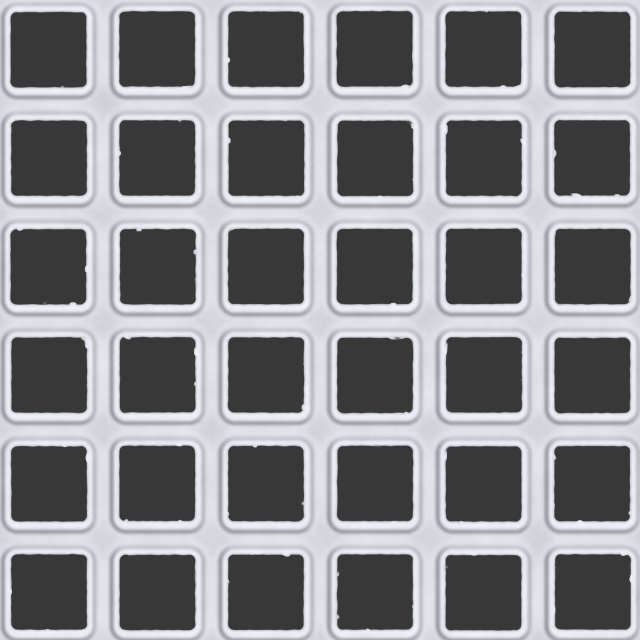
Write a WebGL 1 fragment shader that draws this pattern.

```glsl
precision highp float;

// Six by six grid of dark rounded panes, each set in a raised pale rim.
// Rounded-box distances shape panes and rims; a side-weighted groove shades
// each rim, and gradient noise roughens pane edges and mottles the pale face.

uniform vec2 u_resolution;

// Layout, in canvas widths
const vec2 PITCH = vec2(0.1699, 0.1697);
const vec2 FIRST_CENTER = vec2(0.0762, 0.0744);
const vec2 PANE_HALF = vec2(0.0591, 0.0588);
const float PANE_RADIUS = 0.0090;
const vec2 RIM_HALF = vec2(0.0688, 0.0698);
const vec2 RIM_OFFSET = vec2(0.0, -0.0022);
const float RIM_RADIUS = 0.0200;

// Groove outside the rim; strength on left, right, bottom and top
const float GROOVE_OFFSET = 0.0030;
const float GROOVE_WIDTH = 0.0042;
const vec4 GROOVE_STRENGTH = vec4(0.82, 0.44, 0.76, 0.30);

// Wear
const float EDGE_WOBBLE = 0.0013;
const float NICK_DEPTH = 0.0032;
const float CENTER_JITTER = 0.0007;
const float MOTTLE = 0.030;
const float SOFTNESS = 0.0013;

const vec3 PANE_COLOR = vec3(0.220);
const vec3 RIM_COLOR = vec3(0.920, 0.935, 0.960);
const vec3 CHANNEL_COLOR = vec3(0.875, 0.888, 0.912);
const vec3 CROSSING_COLOR = vec3(0.825, 0.835, 0.862);
const vec3 GROOVE_COLOR = vec3(0.570, 0.570, 0.585);

vec2 hash2(vec2 p) {
    vec3 q = fract(p.xyx * vec3(0.1031, 0.1030, 0.0973));
    q += dot(q, q.yzx + 33.33);
    return fract((q.xx + q.yz) * q.zy) * 2.0 - 1.0;
}

float gradientNoise(vec2 p) {
    vec2 i = floor(p);
    vec2 f = p - i;
    vec2 w = f * f * f * (f * (f * 6.0 - 15.0) + 10.0);
    float a = dot(hash2(i), f);
    float b = dot(hash2(i + vec2(1.0, 0.0)), f - vec2(1.0, 0.0));
    float c = dot(hash2(i + vec2(0.0, 1.0)), f - vec2(0.0, 1.0));
    float d = dot(hash2(i + 1.0), f - 1.0);
    return mix(mix(a, b, w.x), mix(c, d, w.x), w.y);
}

float roundedBox(vec2 p, vec2 halfSize, float radius) {
    vec2 q = abs(p) - halfSize + radius;
    return length(max(q, 0.0)) + min(max(q.x, q.y), 0.0) - radius;
}

// Blends the groove strengths of the sides that face this point
float grooveStrength(vec2 p) {
    vec2 n = max(abs(p) - RIM_HALF + RIM_RADIUS, 0.0);
    n /= max(length(n), 0.00001);
    float across = p.x < 0.0 ? GROOVE_STRENGTH.x : GROOVE_STRENGTH.y;
    float along = p.y < 0.0 ? GROOVE_STRENGTH.z : GROOVE_STRENGTH.w;
    return across * n.x * n.x + along * n.y * n.y;
}

float paneDistance(vec2 p, vec2 uv, vec2 cell) {
    vec2 shifted = p - CENTER_JITTER * hash2(cell + 17.0);
    float d = roundedBox(shifted, PANE_HALF, PANE_RADIUS);
    float wobble = EDGE_WOBBLE * gradientNoise(uv * 75.0);
    float nick = NICK_DEPTH * smoothstep(0.28, 0.50, gradientNoise(uv * 48.0 + 31.0));
    return d + wobble + nick;
}

void main() {
    float pixel = 1.0 / min(u_resolution.x, u_resolution.y);
    vec2 uv = gl_FragCoord.xy * pixel;
    float soft = max(SOFTNESS, 0.75 * pixel);

    // Repeat around the pane centers
    vec2 grid = (uv - FIRST_CENTER) / PITCH;
    vec2 cell = floor(grid + 0.5);
    vec2 p = (grid - cell) * PITCH;
    vec2 rimPoint = p - RIM_OFFSET;

    // Pale face, grayer where the channels cross
    vec2 toCrossing = 0.5 * PITCH - abs(p);
    float crossing = 1.0 - smoothstep(0.012, 0.042, toCrossing.x + toCrossing.y);
    vec3 color = mix(CHANNEL_COLOR, CROSSING_COLOR, crossing);

    // Groove, then the raised rim with a slightly duller inner slope
    float rim = roundedBox(rimPoint, RIM_HALF, RIM_RADIUS);
    float band = (rim - GROOVE_OFFSET) / GROOVE_WIDTH;
    float groove = exp(-band * band) * grooveStrength(rimPoint);
    color = mix(color, RIM_COLOR, 1.0 - smoothstep(-0.003, 0.002, rim));
    color = mix(color, GROOVE_COLOR, groove);

    // Broad and fine mottling
    float mottle = gradientNoise(uv * 22.0) + 0.5 * gradientNoise(uv * 95.0 + 7.0);
    color += MOTTLE * mottle;

    // Pane with a soft dark contact line
    float pane = paneDistance(p, uv, cell);
    color *= 1.0 - 0.14 * (1.0 - smoothstep(0.0, 0.0045, pane));
    color = mix(color, PANE_COLOR, 1.0 - smoothstep(-soft, soft, pane));

    gl_FragColor = vec4(clamp(color, 0.0, 1.0), 1.0);
}
```
